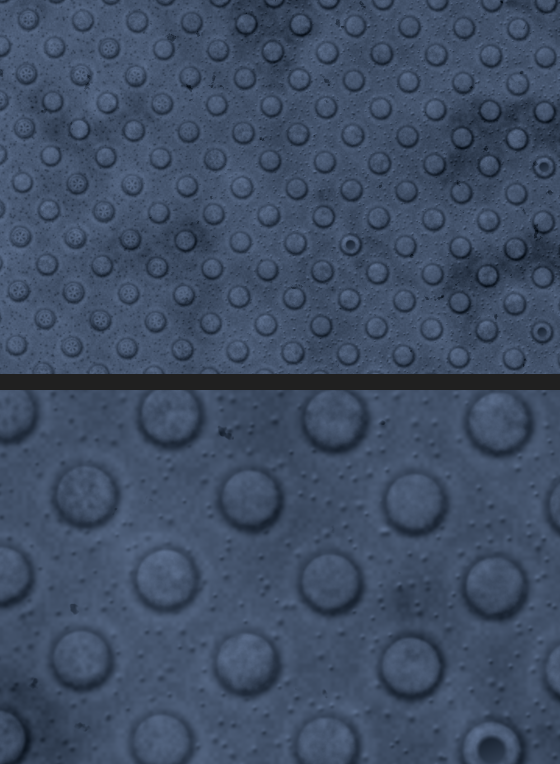
Top, the full canvas; bottom, a detail of the centre.
This texture is drawn by a WebGL 2 fragment shader. Its source:

```glsl
#version 300 es
precision highp float;
// Blue rubber mat with staggered round studs, fine pimples and grime.
// A slightly skewed lattice is inverted to find the nearest stud; all
// relief and wear add up to one tone, which a two-colour ramp tints.

#define ORIGIN vec2(0.0762, 0.0527)
#define STEP_X vec2(0.1456, 0.0028)
#define STEP_Y vec2(-0.0053, 0.1451)
#define SKEW vec2(0.00037, 0.00021)
#define STUD_RADIUS 0.0245
#define PIMPLE_CELL 0.0175
#define GRIME 0.42
#define MOTTLE 0.42
#define DARK vec3(0.095, 0.135, 0.19)
#define LIGHT vec3(0.32, 0.387, 0.495)
#define LIGHT_DIR vec2(-0.35, -0.94)

uniform vec2 u_resolution;
out vec4 fragColor;

float hash(vec2 p) {
    vec3 h = fract(p.xyx * vec3(0.1031, 0.1030, 0.0973));
    h += dot(h, h.yzx + 33.33);
    return fract((h.x + h.y) * h.z);
}

float noise(vec2 p) {
    vec2 i = floor(p), f = fract(p);
    f = f * f * (3.0 - 2.0 * f);
    return mix(mix(hash(i), hash(i + vec2(1, 0)), f.x),
               mix(hash(i + vec2(0, 1)), hash(i + vec2(1, 1)), f.x), f.y);
}

float fbm(vec2 p) {
    float sum = 0.0, amp = 0.5;
    for (int k = 0; k < 5; k++) {
        sum += amp * noise(p);
        p = mat2(1.6, 1.2, -1.2, 1.6) * p + 7.3;
        amp *= 0.5;
    }
    return sum;
}

// Soft line of a given width centred on x = 0
float ridge(float x, float width) { return exp(-x * x / (width * width)); }

// Lattice coordinates (column, row) of a point on the mat
vec2 toLattice(vec2 p) {
    mat2 inv = inverse(mat2(STEP_X, STEP_Y));
    vec2 ij = inv * (p - ORIGIN);
    for (int k = 0; k < 3; k++) ij = inv * (p - ORIGIN - SKEW * ij.x * ij.y);
    return ij;
}

// Scattered pimples: lit bumps, turning to dark pits where wear is high
float pimples(vec2 p, float wear, float px) {
    float tone = 0.0;
    vec2 g = p / PIMPLE_CELL, cell = floor(g);
    for (int k = 0; k < 9; k++) {
        vec2 c = cell + vec2(k % 3 - 1, k / 3 - 1);
        vec2 jitter = vec2(hash(c + 11.0), hash(c + 47.0));
        vec2 d = (g - c - jitter) * PIMPLE_CELL;
        float size = mix(0.0017, 0.0034, hash(c + 83.0)) + 0.2 * px;
        float spot = step(0.2, hash(c + 5.0)) * ridge(length(d), size);
        float bump = 0.62 * dot(d, LIGHT_DIR) / size - 0.08;
        tone += spot * mix(bump, -0.38, wear * 0.85);
    }
    return tone;
}

void main() {
    float px = 1.0 / u_resolution.y;
    vec2 p = vec2(gl_FragCoord.x, u_resolution.y - gl_FragCoord.y) * px;

    // Nearest stud: diagonal axes turn the staggered rows into a square grid
    vec2 ij = toLattice(p);
    vec2 diag = vec2(ij.x + ij.y, ij.x - ij.y);
    vec2 id = floor(diag + 0.5), f = diag - id;
    vec2 home = 0.5 * vec2(id.x + id.y, id.x - id.y);
    vec2 q = mat2(STEP_X, STEP_Y) * (0.5 * vec2(f.x + f.y, f.x - f.y));
    float d = length(q), vary = hash(id + 60.0);
    float wear = 1.0 - smoothstep(0.2, 0.85, p.x);
    float r = STUD_RADIUS * (1.03 - 0.05 * wear + 0.06 * (vary - 0.5));
    float lit = dot(q, LIGHT_DIR) / max(d, 0.0001);
    float inside = 1.0 - smoothstep(r - 0.001 - px, r + 0.001 + px, d);
    float outside = smoothstep(r * 1.1, r * 1.35, d);

    // Mat surface: broad light, mottling, grain and pimples
    float tone = mix(0.70, 0.84, wear);
    tone += MOTTLE * (fbm(p * 8.0 + 31.0) - 0.48) + 0.22 * (fbm(p * 36.0) - 0.48);
    tone += 0.16 * (noise(p * 240.0) - 0.5);
    tone += outside * pimples(p, wear, px);

    // Grime: cloudy stains with ragged grain, and a few black crumbs
    float reach = smoothstep(0.1, 0.8, p.x * 0.6 + 0.75 * (1.0 - p.y));
    float grime = smoothstep(0.44, 0.70, fbm(p * 5.5 + 3.1));
    grime *= reach * (0.3 + 1.3 * fbm(p * 48.0));
    tone -= GRIME * grime * (1.0 - 0.65 * inside);
    tone -= 0.5 * smoothstep(0.76, 0.82, fbm(p * 30.0 + 19.0)) * reach;

    // Stud: pale flange, dark rim heavier below, domed top
    tone += 0.11 * ridge(d - r * 1.5, 0.006);
    tone -= (0.40 - 0.20 * lit) * ridge(d - r * 1.07, 0.0046);
    float top = 0.13 + 0.22 * lit * pow(min(d / r, 1.0), 2.0);
    float scuff = fbm(p * 95.0 + vary * 9.0);
    top -= (0.25 + 0.45 * vary) * (scuff - 0.42);

    // Worn studs: groove near the edge and a star of small dents
    float petals = 0.5 + 0.5 * cos(6.0 * atan(q.y, q.x) + 6.28 * vary);
    float worn = wear * smoothstep(0.0, 0.6, hash(id + 9.0));
    top -= worn * 0.24 * ridge(d - r * 0.80, 0.0030);
    top -= worn * 0.42 * petals * ridge(d - r * 0.40, 0.0038);
    tone += inside * top;

    // A few studs on the sparse sublattice have lost their caps
    bool open = mod(8.0 * id.x + id.y - 19.0, 21.0) < 0.5 && home.x > 5.0 && home.y > 2.0;
    if (open) {
        float hole = 1.0 - smoothstep(r * 0.38, r * 0.62, d);
        tone += 0.10 * ridge(d - r * 0.78, 0.003);
        tone = mix(tone, 0.22 - 0.45 * lit * d / r, hole);
    }

    fragColor = vec4(mix(DARK, LIGHT, clamp(tone, -0.4, 1.25)), 1.0);
}
```
